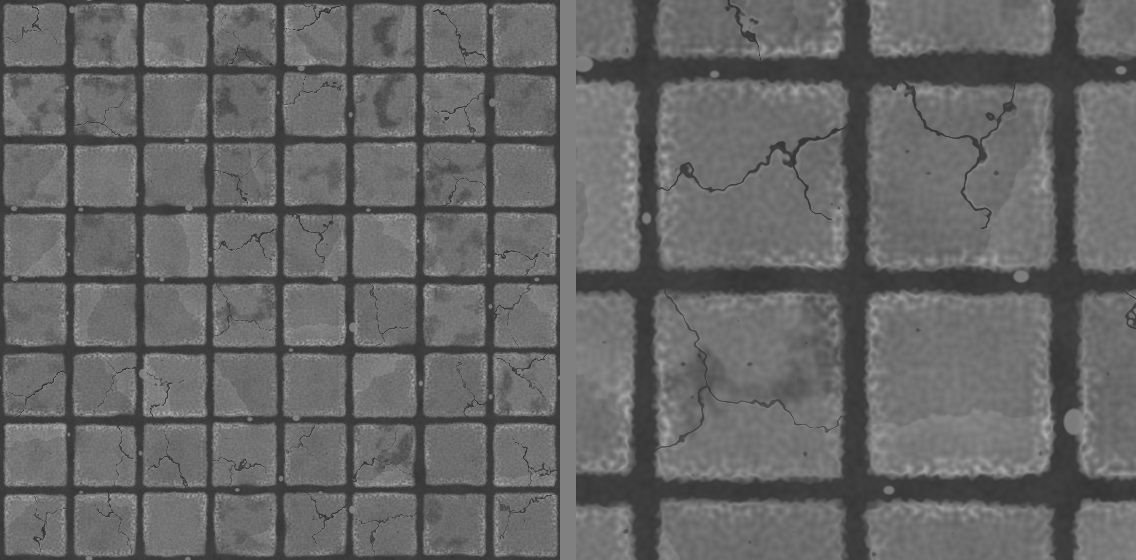
Left: the whole. Right: its middle third, enlarged.
Write a Shadertoy shader that draws this texture.

```glsl
const float TILES = 8.0;            // repeats across and down
const float HALF_SIZE = 0.452;      // all lengths below are in tiles
const float CORNER = 0.06;
const float WOBBLE = 0.022;
const float JOINT_VARIATION = 0.035;
const float RAGGED = 0.022;
const float RIM_WIDTH = 0.065;
const float CRACK_WIDTH = 0.016;
const float CRACKED_SHARE = 0.38;
const float CHIPPED_SHARE = 0.4;
const float PEBBLE_SHARE = 0.3;
const float GRAIN_CELLS = 210.0;    // grain cells across the canvas
const float FACE_GREY = 0.447;
const float JOINT_GREY = 0.235;
const float PEBBLE_GREY = 0.53;
const float CRACK_GREY = 0.17;
const float TAU = 6.2832;

// Three random values per lattice cell
vec3 hash3(vec2 cell, float salt) {
    uvec3 v = uvec3(ivec3(vec3(cell, salt))) * 1664525u + 1013904223u;
    for (int i = 0; i < 2; i++) {
        v.x += v.y * v.z;
        v.y += v.z * v.x;
        v.z += v.x * v.y;
        v ^= v >> 16u;
    }
    return vec3(v >> 16u) / 65535.0;
}

// Gradient noise that wraps over the canvas
float gradientNoise(vec2 uv, float cells) {
    vec2 p = uv * cells, i = floor(p), f = p - i;
    vec2 u = f * f * f * (f * (f * 6.0 - 15.0) + 10.0);
    float sum = 0.0;
    for (int k = 0; k < 4; k++) {
        vec2 corner = vec2(k & 1, k >> 1);
        float angle = TAU * hash3(mod(i + corner, cells), cells).x;
        vec2 weight = mix(1.0 - u, u, corner);
        sum += weight.x * weight.y * dot(vec2(cos(angle), sin(angle)), f - corner);
    }
    return 1.4 * sum;
}

float fbm(vec2 uv, float cells) {
    float sum = 0.0, amplitude = 0.6;
    for (int i = 0; i < 4; i++) {
        sum += amplitude * gradientNoise(uv, cells);
        cells *= 2.0;
        amplitude *= 0.5;
    }
    return sum;
}

float roundBox(vec2 p, vec2 halfSize, float radius) {
    vec2 q = abs(p) - halfSize + radius;
    return length(max(q, 0.0)) + min(max(q.x, q.y), 0.0) - radius;
}

// Three tapering arms that leave one junction
float cracks(vec2 p, vec2 id, float px) {
    vec3 seed = hash3(id, 5.0);
    if (seed.x > CRACKED_SHARE) return 0.0;
    vec2 d = p - (seed.yz - 0.5) * 0.5;
    float start = TAU * hash3(id, 6.0).x, ink = 0.0;
    for (int i = 0; i < 3; i++) {
        vec3 arm = hash3(id, 10.0 + float(i));
        float angle = start + float(i) * TAU / 3.0 + (arm.x - 0.5) * 1.3;
        vec2 dir = vec2(cos(angle), sin(angle));
        float reach = mix(0.3, 0.8, arm.y);
        float t = clamp(dot(d, dir), 0.0, reach);
        float width = CRACK_WIDTH * mix(0.4, 1.0, arm.z) * mix(1.0, 0.3, t / reach);
        float line = 1.0 - smoothstep(width * 0.3, width + 0.6 * px, length(d - dir * t));
        ink = max(ink, line * mix(0.45, 1.0, arm.z));
    }
    return ink;
}

// Small stones lying along the vertical joints
float pebbles(vec2 p, float salt, float px) {
    vec2 cell = vec2(floor(p.x + 0.5), floor(p.y));
    vec3 r = hash3(mod(cell, TILES), salt);
    if (r.x > PEBBLE_SHARE) return 0.0;
    vec2 d = p - cell - vec2((r.z - 0.5) * 0.08, mix(0.12, 0.88, r.y));
    float radius = mix(0.022, 0.062, r.z * r.z * r.z);
    return 1.0 - smoothstep(radius - 0.012, radius + px, length(d * vec2(1.15, 0.9)));
}

void mainImage(out vec4 fragColor, in vec2 fragCoord) {
    vec2 uv = fragCoord / iResolution.xy;
    float px = TILES / min(iResolution.x, iResolution.y);

    // Shared noise
    float grain = gradientNoise(uv, GRAIN_CELLS);
    float cloud = fbm(uv, 24.0);
    float patches = gradientNoise(uv + 0.31, 14.0);
    vec2 bend = vec2(fbm(uv, 32.0), fbm(uv + 0.37, 32.0));

    // Tile cell and outline
    vec2 p = uv * TILES;
    vec2 q = p + WOBBLE * bend;
    vec2 id = mod(floor(q), TILES), local = fract(q) - 0.5;
    vec3 tile = hash3(id, 1.0), shape = hash3(id, 2.0);
    float d = roundBox(local - (shape.xy - 0.5) * 0.02,
                       vec2(HALF_SIZE - 0.015 * shape.z), CORNER);
    d += JOINT_VARIATION * (max(patches, 0.0) + 0.3 * cloud) + RAGGED * grain;
    float inside = max(-d, 0.0);

    // Face: tone, mottling and stains
    float face = FACE_GREY + 0.045 * (tile.x - 0.5) + 0.05 * cloud + 0.04 * grain;
    face -= 0.17 * tile.y * tile.y * smoothstep(0.0, 0.55, cloud + 0.1);
    face -= 0.16 * smoothstep(0.65, 0.95, gradientNoise(uv, GRAIN_CELLS - 60.0));

    // Flaked layers with a lit edge
    vec3 chip = hash3(id, 7.0);
    if (chip.x < CHIPPED_SHARE) {
        float angle = TAU * chip.y;
        float s = dot(local, vec2(cos(angle), sin(angle))) - mix(0.1, 0.3, chip.z) + 0.12 * bend.y;
        face += 0.065 * smoothstep(0.0, 0.02, s) * exp(-4.0 * max(s, 0.0));
    }

    // Speckled pale rim, stronger on some sides
    float side = smoothstep(-0.4, 0.5, gradientNoise(uv + 0.17, 13.0));
    face += exp(-inside * inside / (RIM_WIDTH * RIM_WIDTH))
          * mix(0.035, 0.13, side) * (0.8 + 1.3 * grain);

    // Cracks with a lit lip
    vec2 crackPoint = local + 0.16 * bend;
    face += 0.05 * cracks(crackPoint + vec2(-0.018, 0.018), id, px);
    face = mix(face, CRACK_GREY, 0.9 * cracks(crackPoint, id, px));

    // Joints, spilled dirt and pebbles
    float joint = JOINT_GREY + 0.04 * cloud + 0.02 * grain;
    float spill = smoothstep(0.25, 0.7, patches) * exp(-inside * 14.0);
    face = mix(face, joint, 0.6 * spill);
    float grey = mix(face, joint, smoothstep(-0.022, 0.014 + px, d));
    float stones = max(pebbles(p, 20.0, px), pebbles(p.yx, 21.0, px));
    grey = mix(grey, PEBBLE_GREY + 0.05 * cloud, 0.85 * stones);

    fragColor = vec4(vec3(grey), 1.0);
}
```
